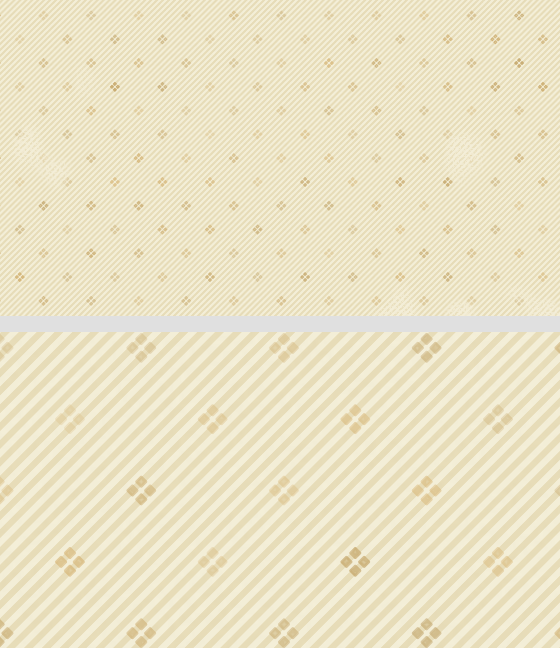
Top, the full canvas; bottom, a detail of the centre.
A Shadertoy shader for this pattern:

```glsl
float hash(vec2 p) {
    vec3 h = fract(p.xyx * vec3(0.1031, 0.1030, 0.0973));
    h += dot(h, h.yzx + 33.33);
    return fract((h.x + h.y) * h.z);
}

float noise(vec2 p) {
    vec2 i = floor(p), f = fract(p);
    f = f * f * (3.0 - 2.0 * f);
    return mix(mix(hash(i), hash(i + vec2(1, 0)), f.x),
               mix(hash(i + vec2(0, 1)), hash(i + vec2(1, 1)), f.x), f.y);
}

// Four rounded diamonds set around the origin
float quatrefoil(vec2 q) {
    q = abs(q);
    if (q.y > q.x) q = q.yx;
    q.x -= 0.062;
    vec2 box = abs(vec2(q.x + q.y, q.x - q.y)) * 0.7071 - 0.022;
    return length(max(box, 0.0)) + min(max(box.x, box.y), 0.0) - 0.011;
}

void mainImage(out vec4 fragColor, in vec2 fragCoord) {
    const float period = 0.1505;
    vec2 p = fragCoord / iResolution.y;
    vec2 tile = (p - vec2(0.0625, 0.1232)) / period;
    float pixel = 1.0 / (iResolution.y * period);

    // Diagonal stripes, eight to a tile
    float stripe = abs(fract((tile.x - tile.y) * 8.0) - 0.5);
    float blur = 5.7 * pixel;
    vec3 color = mix(vec3(0.905, 0.863, 0.722), vec3(0.953, 0.933, 0.843),
                     smoothstep(0.25 - blur, 0.25 + blur, stripe));

    // Worn areas and their fine grain
    float grain = noise(p * 260.0 + 17.0);
    float patches = 0.65 * noise(p * 4.0 + 5.0) + 0.35 * noise(p * 11.0);
    float wear = smoothstep(0.70, 0.88, patches);
    float fade = smoothstep(0.25, 0.75, noise(p * 3.0 + 31.0));

    // Gold motifs on two interleaved lattices
    for (int k = 0; k < 2; k++) {
        vec2 q = tile - 0.5 * float(k);
        vec2 cell = floor(q + 0.5);
        float d = quatrefoil(q - cell);
        float tone = hash(cell + 40.0 + 57.0 * float(k));
        float strength = mix(0.4, 0.95, tone * tone) * mix(1.0, 0.7, fade);
        float core = smoothstep(-0.012, -0.030, d) * smoothstep(0.4, 0.8, grain);
        vec3 gold = mix(vec3(0.72, 0.59, 0.34), vec3(0.85, 0.71, 0.45),
                        hash(cell + 91.0 + 23.0 * float(k)));
        float cover = smoothstep(0.6 * pixel, -0.6 * pixel, d);
        cover *= strength * (1.0 - 0.5 * core) * mix(0.75, 1.0, grain);
        color = mix(color, gold, cover * (1.0 - 0.6 * wear));
    }

    // Pale speckle over the worn areas
    float speckle = smoothstep(0.35, 0.75, grain);
    color = mix(color, vec3(0.957, 0.933, 0.850), wear * mix(0.15, 0.75, speckle));
    color += 0.008 * (noise(p * 180.0) - 0.5);
    fragColor = vec4(color, 1.0);
}
```
